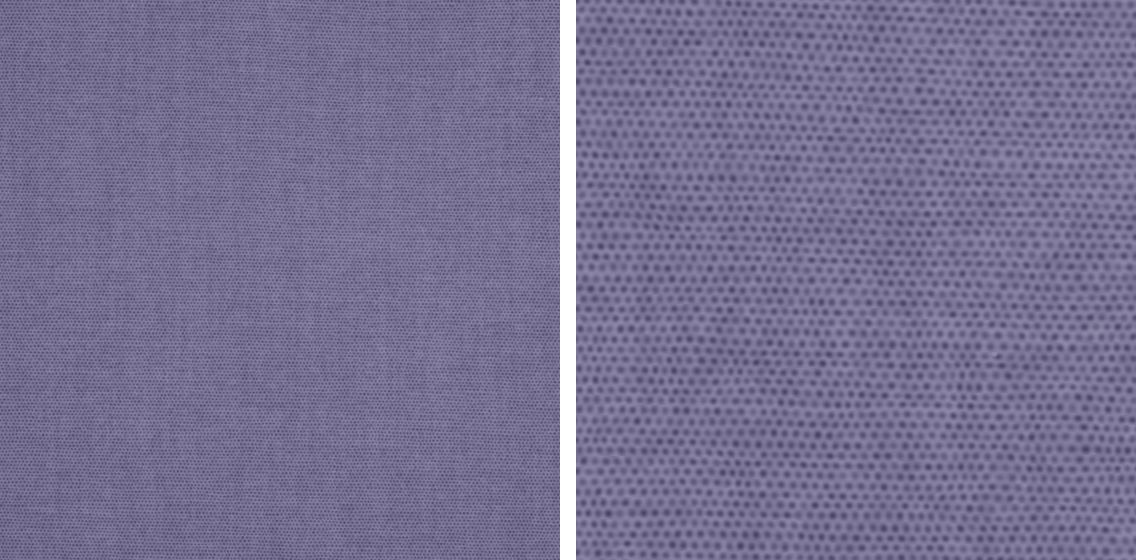
Left: the whole. Right: its middle third, enlarged.
This texture is drawn by a Shadertoy shader. Its source:

```glsl
const float PI = 3.1415927;
const float TAU = 6.2831853;
const vec2 THREADS = vec2(150.0, 164.0);     // pits per row, rows per canvas
const vec3 CLOTH = vec3(0.453, 0.432, 0.562);
const vec3 LINT = vec3(0.64, 0.62, 0.73);
const vec3 FLECK = vec3(0.27, 0.24, 0.36);
const int SAMPLES = 3;
const int SPECKS = 14;

float hash(vec2 p) {
    vec3 q = fract(p.xyx * vec3(0.1031, 0.1030, 0.0973));
    q += dot(q, q.yzx + 33.33);
    return fract((q.x + q.y) * q.z);
}

float noise(vec2 p) {
    vec2 cell = floor(p);
    vec2 f = fract(p);
    f = f * f * (3.0 - 2.0 * f);
    float low = mix(hash(cell), hash(cell + vec2(1, 0)), f.x);
    float high = mix(hash(cell + vec2(0, 1)), hash(cell + vec2(1, 1)), f.x);
    return mix(low, high, f.y);
}

// Noise centred on zero
float signedNoise(vec2 p) {
    return noise(p) - 0.5;
}

// Slight tilt and drift of the threads
vec2 bend(vec2 uv) {
    float drift = signedNoise(uv * 3.0 + 7.0);
    float sway = signedNoise(uv * 4.0 + 31.0);
    return uv + vec2(0.010 * sway, 0.014 * uv.x + 0.007 * drift);
}

// Brightness of the plain weave: rows of staggered dark pits in lighter yarn
float weave(vec2 uv) {
    vec2 p = bend(uv) * THREADS;
    p.y += 0.35 * signedNoise(p * vec2(0.15, 0.5));
    float row = floor(p.y);
    p.x += 0.5 * mod(row, 2.0) + 0.16 * (hash(vec2(row, 5.0)) - 0.5);
    p.x += 0.5 * signedNoise(p * 0.3 + 60.0);
    float groove = cos(TAU * p.y);
    float bead = cos(TAU * p.x) * abs(sin(PI * p.y));
    float depth = hash(vec2(floor(p.x), row) + 20.0) - 0.5;
    float pit = (0.5 - 0.5 * groove) * (0.5 - 0.5 * cos(TAU * p.x));
    float fuzz = signedNoise(p * vec2(1.3, 1.8) + 130.0);
    return 0.042 * groove + 0.072 * bead + 0.08 * depth * pit + 0.065 * fuzz;
}

// Uneven thread thickness along warp and weft
float streaks(vec2 uv) {
    vec2 p = bend(uv);
    float warp = signedNoise(p * vec2(150.0, 9.0) + 11.0);
    float weft = signedNoise(p * vec2(9.0, 164.0) + 43.0);
    float band = signedNoise(p * vec2(40.0, 3.0) + 71.0);
    return 0.022 * warp + 0.022 * weft + 0.008 * band;
}

// Broad light falloff and faint mottling
float shading(vec2 uv) {
    vec2 d = uv - vec2(0.62, 0.60);
    float mottle = signedNoise(uv * 5.0 + 90.0) + signedNoise(uv * 45.0 + 15.0);
    return 0.010 - 0.05 * dot(d, d) + 0.009 * mottle;
}

// Soft elongated spot
float speck(vec2 uv, vec2 centre, vec2 size, float pixel) {
    float radius = min(size.x, size.y);
    float d = (length((uv - centre) / size) - 1.0) * radius;
    return 1.0 - smoothstep(-pixel, pixel, d);
}

void mainImage(out vec4 fragColor, in vec2 fragCoord) {
    float pixel = 1.0 / iResolution.y;
    vec2 uv = fragCoord * pixel;

    // Average the fine weave over the pixel
    float tone = 0.0;
    for (int i = 0; i < SAMPLES * SAMPLES; i++) {
        vec2 offset = (vec2(i % SAMPLES, i / SAMPLES) + 0.5) / float(SAMPLES) - 0.5;
        tone += weave(uv + offset * pixel);
    }
    tone /= float(SAMPLES * SAMPLES);
    tone += streaks(uv) + shading(uv);
    vec3 color = CLOTH + tone * vec3(1.02, 1.0, 0.98);

    // Scattered lint and dark flecks
    for (int i = 0; i < SPECKS; i++) {
        float id = float(i) + 1.0;
        vec2 centre = vec2(hash(vec2(id, 3.0)), hash(vec2(id, 17.0)));
        vec2 size = mix(vec2(0.0012), vec2(0.0030, 0.0022), hash(vec2(id, 29.0)));
        vec3 tint = hash(vec2(id, 41.0)) < 0.65 ? LINT : FLECK;
        color = mix(color, tint, 0.5 * speck(uv, centre, size, pixel));
    }
    fragColor = vec4(color, 1.0);
}
```
